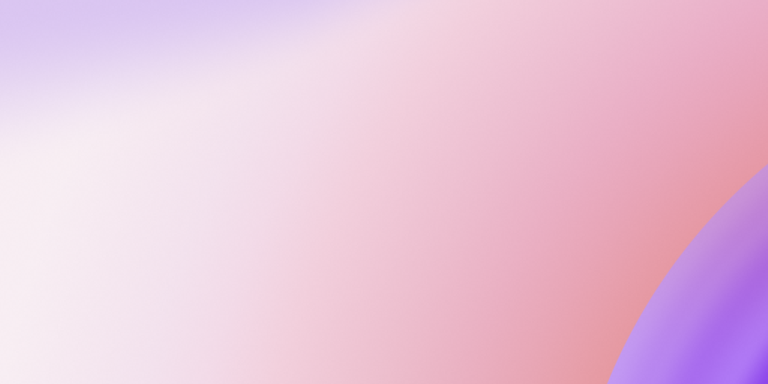
A Shadertoy shader for this background:

```glsl
#define DISC_CENTER vec2(2.942, -0.555)
#define DISC_RADIUS 1.47
#define LAVENDER vec3(0.855, 0.775, 0.945)
#define GRAIN 0.006

// Colour ramps: rgb and the distance from the disc edge at which it applies
const vec4 HALO[8] = vec4[8](
    vec4(0.900, 0.600, 0.630, 0.00),
    vec4(0.907, 0.650, 0.705, 0.19),
    vec4(0.915, 0.690, 0.755, 0.35),
    vec4(0.927, 0.745, 0.802, 0.55),
    vec4(0.947, 0.812, 0.862, 0.82),
    vec4(0.950, 0.855, 0.908, 0.99),
    vec4(0.952, 0.885, 0.930, 1.15),
    vec4(0.970, 0.932, 0.952, 1.52));

const vec4 DISC[5] = vec4[5](
    vec4(0.765, 0.595, 0.930, 0.00),
    vec4(0.725, 0.520, 0.920, 0.10),
    vec4(0.665, 0.420, 0.915, 0.20),
    vec4(0.690, 0.465, 0.940, 0.29),
    vec4(0.560, 0.270, 0.900, 0.38));

float hash(vec2 p) {
    vec3 q = fract(vec3(p.xyx) * 0.1031);
    q += dot(q, q.yzx + 33.33);
    return fract((q.x + q.y) * q.z);
}

vec3 haloColor(float dist) {
    vec3 color = HALO[0].rgb;
    for (int i = 1; i < 8; i++) {
        float t = (dist - HALO[i - 1].w) / (HALO[i].w - HALO[i - 1].w);
        color = mix(color, HALO[i].rgb, clamp(t, 0.0, 1.0));
    }
    return color;
}

vec3 discColor(float depth) {
    vec3 color = DISC[0].rgb;
    for (int i = 1; i < 5; i++) {
        float t = smoothstep(DISC[i - 1].w, DISC[i].w, depth);
        color = mix(color, DISC[i].rgb, t);
    }
    return color;
}

void mainImage(out vec4 fragColor, in vec2 fragCoord) {
    vec2 p = fragCoord / iResolution.y;
    float pixel = 1.0 / iResolution.y;
    float edge = length(p - DISC_CENTER) - DISC_RADIUS;

    // Pink halo, cooler towards the upper right
    vec3 color = haloColor(edge);
    float cool = p.y * smoothstep(1.0, 0.2, edge);
    color += cool * vec3(0.0, -0.008, 0.028);

    // Lavender wash above a slanted curve
    float rise = p.y - (0.56 + 0.3 * p.x + 0.08 * p.x * p.x);
    float spread = mix(0.42, 0.22, clamp(p.x / 0.8, 0.0, 1.0));
    color = mix(color, LAVENDER, smoothstep(-0.03, spread, rise));

    // Violet disc with bands that follow its rim, rosier with height
    vec3 violet = discColor(-edge);
    violet += mix(vec3(-0.005, 0.005, 0.02), vec3(0.02, -0.02, -0.09),
                  smoothstep(0.0, 0.55, p.y));
    color = mix(color, violet, smoothstep(pixel, -pixel, edge));

    // Fine grain on a canvas-relative grid
    color += GRAIN * (hash(floor(p * 256.0)) - 0.5);
    fragColor = vec4(clamp(color, 0.0, 1.0), 1.0);
}
```
